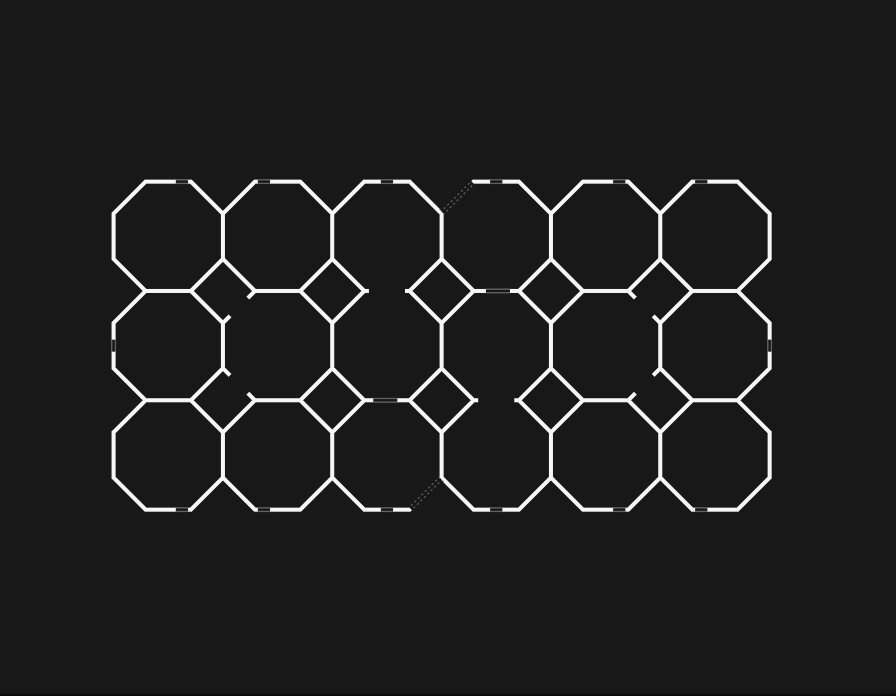
A Shadertoy shader for this pattern:

```glsl
// A six by three lattice of white outlined octagons with gaps, slots and dotted edges on charcoal.

// Signed distance to a box at a centre with given half size.
float box(vec2 p, vec2 centre, vec2 halfSize) {
    vec2 d = abs(p - centre) - halfSize;
    return length(max(d, 0.0)) + min(max(d.x, d.y), 0.0);
}

// Turns by 45 degrees, so that diagonal edges become axis aligned.
vec2 diagonal(vec2 p) {
    return vec2(p.x + p.y, p.y - p.x) * 0.70711;
}

// Signed distance to a regular octagon of unit width.
float octagon(vec2 p) {
    p = abs(p);
    return max(max(p.x, p.y), (p.x + p.y) * 0.70711) - 0.5;
}

float coverage(float d, float pixel) {
    return smoothstep(0.6 * pixel, -0.6 * pixel, d);
}

void mainImage(out vec4 fragColor, in vec2 fragCoord) {
    // Lattice coordinates: one unit per octagon, centred on the lattice.
    vec2 p = (fragCoord - 0.5 * iResolution.xy) / iResolution.y;
    vec2 g = (p - vec2(-0.0092, 0.0034)) / 0.1571;
    float pixel = 1.0 / (0.1571 * iResolution.y);

    // Octagon outlines, with the cell index held inside the lattice.
    vec2 cell = vec2(clamp(floor(g.x), -3.0, 2.0), clamp(floor(g.y + 0.5), -1.0, 1.0));
    float edge = abs(octagon(g - cell - vec2(0.5, 0.0)));
    float line = coverage(edge - 0.0185, pixel);

    // The lattice repeats under a half turn, and its outer marks under a mirror.
    vec2 turned = g.y < 0.0 ? -g : g;
    vec2 mirrored = abs(g);

    // Open passages: one flat edge and the outward diagonals of the middle row.
    float gap = box(turned, vec2(-0.5, 0.5), vec2(0.165, 0.045));
    gap = min(gap, box(diagonal(mirrored), diagonal(vec2(1.854, 0.354)), vec2(0.045, 0.115)));

    // Narrow slots on the border, and a longer one inside.
    float slot = box(turned, vec2(0.515, 0.5), vec2(0.11, 0.04));
    slot = min(slot, box(mirrored, vec2(3.0, 0.0), vec2(0.04, 0.055)));
    for (int i = 0; i < 3; i++) {
        float x = float(i) + 0.5 + 0.125 * float(i * (2 - i)) - 0.125 * float(i / 2);
        slot = min(slot, box(mirrored, vec2(x, 1.5), vec2(0.056, 0.04)));
    }

    // Diagonal edge that is reduced to dots.
    vec2 along = diagonal(turned);
    float dotted = box(along, diagonal(vec2(0.146, 1.354)), vec2(0.195, 0.04));
    float dots = smoothstep(-0.2, 0.6, sin(along.x * 140.0));

    // Thin rims remain where the solid line is cut away.
    float rim = coverage(abs(edge - 0.0165) - 0.006, pixel);
    float slotMask = coverage(slot, pixel);
    float dottedMask = coverage(dotted, pixel);
    line *= 1.0 - coverage(gap, pixel);
    line = mix(line, 0.34 * rim, slotMask);
    line = mix(line, 0.3 * rim * dots, dottedMask);

    // Charcoal ground with a dark strip along the bottom.
    vec3 charcoal = vec3(0.096) * mix(0.3, 1.0, smoothstep(0.001, 0.004, p.y + 0.5));
    vec3 color = mix(charcoal, vec3(0.965), line);
    fragColor = vec4(color, 1.0);
}
```
